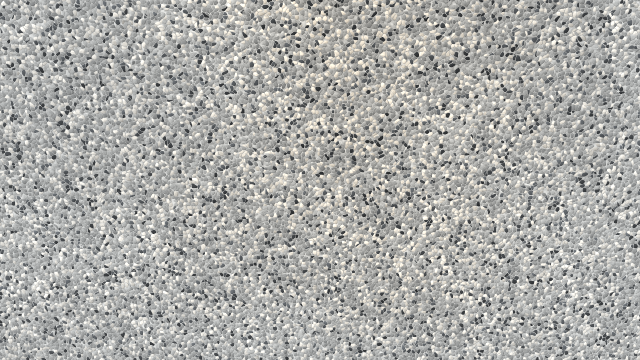
Write a Shadertoy shader that draws this texture.

```glsl
#define ROWS_NEAR 110.0
#define ROWS_FAR 88.0
#define JITTER 0.9
#define ELONGATION 0.38
#define DARK_SHARE 0.15
#define LIGHT_SHARE 0.24
#define MORTAR vec3(0.80, 0.797, 0.785)
#define CREAM vec3(0.95, 0.93, 0.895)
#define SLATE vec3(0.30, 0.31, 0.32)
#define SAMPLES 2

float hash(vec2 p) {
    vec3 q = fract(vec3(p.xyx) * vec3(0.1031, 0.1030, 0.0973));
    q += dot(q, q.yzx + 33.33);
    return fract((q.x + q.y) * q.z);
}

vec2 hash2(vec2 p) {
    return vec2(hash(p + 17.3), hash(p + 71.9));
}

float noise(vec2 p) {
    vec2 i = floor(p), f = fract(p);
    f = f * f * (3.0 - 2.0 * f);
    return mix(mix(hash(i), hash(i + vec2(1, 0)), f.x),
               mix(hash(i + vec2(0, 1)), hash(i + vec2(1, 1)), f.x), f.y);
}

// Grey stones with a share of slate and cream ones
vec3 stoneColor(vec2 id, float warmth) {
    float kind = hash(id + 5.1);
    float shade = hash(id + 42.7);
    vec3 grey = mix(vec3(0.54, 0.543, 0.54), vec3(0.75, 0.75, 0.74), shade);
    vec3 cream = CREAM * mix(0.86, 1.04, shade);
    cream *= mix(vec3(1.0), vec3(1.01, 0.985, 0.945), warmth);
    vec3 slate = SLATE * mix(0.75, 1.45, shade);
    vec3 color = kind < DARK_SHARE ? slate : grey;
    return kind > 1.0 - LIGHT_SHARE ? cream : color;
}

// Nearest and second nearest stone, each with its own size, stretch and direction
vec3 pebbles(vec2 p, float warmth, float blur) {
    vec2 cell = floor(p), nearestId = cell, toCenter = vec2(0.0);
    float nearest = 9.0, second = 9.0;
    for (int y = -1; y <= 1; y++) {
        for (int x = -1; x <= 1; x++) {
            vec2 id = cell + vec2(x, y);
            vec2 d = p - id - 0.5 - JITTER * (hash2(id) - 0.5);
            float angle = 6.2832 * hash(id + 9.4);
            vec2 axis = vec2(cos(angle), sin(angle));
            float stretch = 1.0 + ELONGATION * hash(id + 3.8);
            vec2 local = vec2(dot(d, axis) / stretch, dot(d, vec2(-axis.y, axis.x)) * stretch);
            float reach = length(local) / mix(0.85, 1.2, hash(id + 63.5));
            if (reach < nearest) {
                second = nearest;
                nearest = reach;
                nearestId = id;
                toCenter = d;
            } else {
                second = min(second, reach);
            }
        }
    }
    // Rounded stone body set in pale mortar, lit from the upper left
    float inside = min(second - nearest - 0.1, 0.6 - nearest);
    float body = smoothstep(-blur, blur, inside);
    float relief = dot(toCenter, vec2(-0.6, 0.8));
    float rim = 1.0 - smoothstep(0.0, 0.22, inside);
    vec3 stone = stoneColor(nearestId, warmth) * (1.0 + 0.2 * relief);
    stone *= 1.0 - 0.2 * rim * smoothstep(0.2, -0.3, relief);
    stone *= 0.94 + 0.12 * noise(p * 4.0);
    vec3 joint = MORTAR * mix(0.76, 1.16, noise(p * 1.9 + 31.0));
    return mix(joint, stone, body);
}

void mainImage(out vec4 fragColor, in vec2 fragCoord) {
    float aspect = iResolution.x / iResolution.y;
    vec3 total = vec3(0.0);
    for (int j = 0; j < SAMPLES; j++) {
        for (int i = 0; i < SAMPLES; i++) {
            vec2 offset = 0.9 * ((vec2(i, j) + 0.5) / float(SAMPLES) - 0.5);
            vec2 uv = (fragCoord + offset) / iResolution.y;

            // Stones grow slightly towards the top
            float rows = mix(ROWS_NEAR, ROWS_FAR, uv.y);
            float height = ROWS_NEAR * uv.y - 0.5 * (ROWS_NEAR - ROWS_FAR) * uv.y * uv.y;
            vec2 p = vec2((uv.x - 0.5 * aspect) * rows, height) + 200.0;
            p += 0.5 * (vec2(noise(p * 0.8), noise(p * 0.8 + 50.0)) - 0.5);

            // Broad warm stain in the middle, cool haze left and below
            float stain = noise(uv * 2.6 + 4.0);
            float center = exp(-14.0 * pow(uv.x / aspect - 0.58, 2.0));
            float warmth = clamp(center * (0.5 + 0.6 * stain) * smoothstep(-0.1, 0.45, uv.y), 0.0, 1.0);
            vec3 color = pebbles(p, warmth, 0.25 * rows / iResolution.y + 0.03);

            float contrast = mix(1.0, 1.2, warmth);
            color = mix(vec3(0.68), color, contrast);
            color *= mix(vec3(0.99, 1.003, 1.014), vec3(0.995, 0.98, 0.955), warmth);
            color *= 1.0 + 0.08 * (noise(uv * 3.2 + 20.0) - 0.5);
            color *= 1.0 + 0.06 * (noise(uv * 14.0 + 60.0) - 0.5);
            total += color;
        }
    }
    fragColor = vec4(clamp(total / float(SAMPLES * SAMPLES), 0.0, 1.0), 1.0);
}
```
